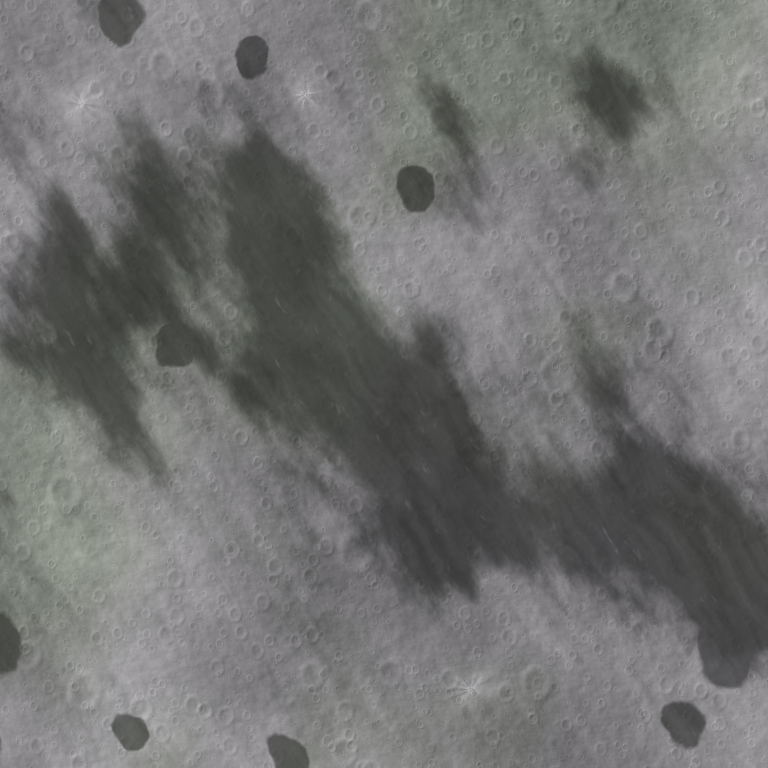
A Shadertoy shader for this texture:

```glsl
// Cratered lunar ground: dark ragged lava seas between pale, pitted highlands.

const vec3 SEA_TINT = vec3(0.985, 1.025, 0.955);
const vec3 DUST_TINT = vec3(1.005, 0.99, 1.01);
const vec2 LIGHT = vec2(-0.8, 0.6);

float hash(vec2 p) {
    return fract(sin(dot(p, vec2(127.1, 311.7))) * 43758.5);
}

vec2 hash2(vec2 p) {
    return vec2(hash(p), hash(p + 37.3));
}

vec2 rotate(vec2 p, float angle) {
    float c = cos(angle), s = sin(angle);
    return vec2(c * p.x + s * p.y, c * p.y - s * p.x);
}

float noise(vec2 p) {
    vec2 i = floor(p), f = fract(p);
    f = f * f * (3.0 - 2.0 * f);
    float low = mix(hash(i), hash(i + vec2(1, 0)), f.x);
    float high = mix(hash(i + vec2(0, 1)), hash(i + vec2(1, 1)), f.x);
    return mix(low, high, f.y);
}

// Fractal noise centred on zero
float fbm(vec2 p, int octaves) {
    float sum = 0.0, gain = 0.5;
    for (int i = 0; i < octaves; i++) {
        sum += gain * (noise(p) - 0.5);
        p = rotate(p, 0.6) * 2.03 + 11.7;
        gain *= 0.54;
    }
    return sum;
}

// Positive inside a tilted ellipse, falling to -1 outside
float basin(vec2 p, vec2 centre, vec2 radii, float angle) {
    return max(1.0 - length(rotate(p - centre, angle) / radii), -1.0);
}

// Scattered upright oval floors flooded with dark lava
float floodedFloors(vec2 p, float chance) {
    vec2 cell = floor(p);
    float cover = 0.0;
    for (int k = 0; k < 9; k++) {
        vec2 id = cell + vec2(k % 3 - 1, k / 3 - 1);
        vec2 q = p - id - 0.2 - 0.6 * hash2(id);
        float radius = mix(0.12, 0.23, hash(id + 5.1));
        float d = length(rotate(q, 0.2) * vec2(1.15, 0.88)) / radius;
        cover = max(cover, step(hash(id + 9.4), chance) * smoothstep(1.12, 0.88, d));
    }
    return cover;
}

float bump(float x, float width) {
    return exp(-x * x / (width * width));
}

// Lit inner wall, shaded outer slope and pale rim of scattered craters
float craters(vec2 p, float chance) {
    vec2 cell = floor(p);
    float shade = 0.0;
    for (int k = 0; k < 9; k++) {
        vec2 id = cell + vec2(k % 3 - 1, k / 3 - 1);
        vec2 q = (p - id - hash2(id + 2.7)) * vec2(1.1, 0.92);
        float radius = mix(0.12, 0.32, pow(hash(id + 6.2), 2.0));
        float d = length(q) / radius;
        float facing = dot(q / (length(q) + 0.001), LIGHT);
        float slope = bump(d - 1.2, 0.22) - bump(d - 0.72, 0.28);
        float tone = facing * slope + 0.35 * bump(d - 1.0, 0.18) - 0.3 * bump(d, 0.6);
        shade += step(hash(id + 4.8), chance) * tone;
    }
    return shade;
}

// Bright impact splashes with ragged rays
float splashes(vec2 p, float chance) {
    vec2 id = floor(p);
    vec2 q = p - id - 0.35 - 0.3 * hash2(id + 8.3);
    float d = length(q);
    float rays = 0.4 + noise(q / (d + 0.01) * 5.0 + id * 7.0);
    return step(hash(id + 1.9), chance) * rays * exp(-d * 13.0) * smoothstep(0.35, 0.2, d);
}

// Directional light on fine rough ground
float roughness(vec2 p, float scale) {
    vec2 q = p * scale;
    return fbm(q, 4) - fbm(q + LIGHT * 0.35, 4);
}

void mainImage(out vec4 fragColor, in vec2 fragCoord) {
    vec2 p = fragCoord / iResolution.y;
    vec2 grain = rotate(p, -1.0) * vec2(0.6, 1.25);
    vec2 warp = vec2(fbm(p * 16.0, 5), fbm(p * 16.0 + 50.0, 5));
    vec2 ragged = p + 0.035 * warp;

    // Seas
    float seas = basin(ragged, vec2(0.42, 0.54), vec2(0.31, 0.14), -0.95);
    seas = max(seas, basin(ragged, vec2(0.83, 0.30), vec2(0.18, 0.13), 0.2));
    seas = max(seas, basin(ragged, vec2(0.07, 0.62), vec2(0.24, 0.11), -1.3));
    float field = 0.5 * seas + 1.9 * fbm(grain * 6.0 + 0.06 * warp + 3.0, 7);
    float sea = smoothstep(-0.22, 0.16, field + 0.03);
    sea = max(sea, 0.9 * floodedFloors(ragged * 5.5 + 0.4, 0.38));

    // Broad tones and diagonal wisps
    float cloud = fbm(p * 5.0 + 21.0, 6);
    float wisps = fbm(grain * vec2(22.0, 60.0) + 2.0 * warp, 5);
    float highland = 0.515 + 0.30 * cloud + 0.10 * wisps;
    float lava = 0.285 + 0.14 * cloud + 0.09 * wisps;
    float tone = mix(highland, lava, sea);

    // Relief, faint on the seas
    float relief = mix(1.0, 0.22, sea);
    float pits = 0.05 * craters(p * 14.0, 0.28) + 0.05 * craters(p * 31.0 + 7.0, 0.5);
    pits += 0.04 * craters(p * 58.0 + 3.0, 0.6);
    tone += relief * (pits + 0.12 * roughness(p, 55.0) + 0.10 * roughness(p, 120.0));
    tone += 0.22 * splashes(p * 4.0, 0.4);
    tone += 0.07 * sea * smoothstep(0.2, 0.4, fbm(grain * vec2(70.0, 110.0), 3));
    tone = clamp(tone, 0.2, 0.8);

    // Olive and violet greys
    float violet = smoothstep(-0.15, 0.2, fbm(p * 3.0 + 70.0, 3) + 0.5 * (tone - 0.4));
    fragColor = vec4(tone * mix(SEA_TINT, DUST_TINT, violet), 1.0);
}
```
